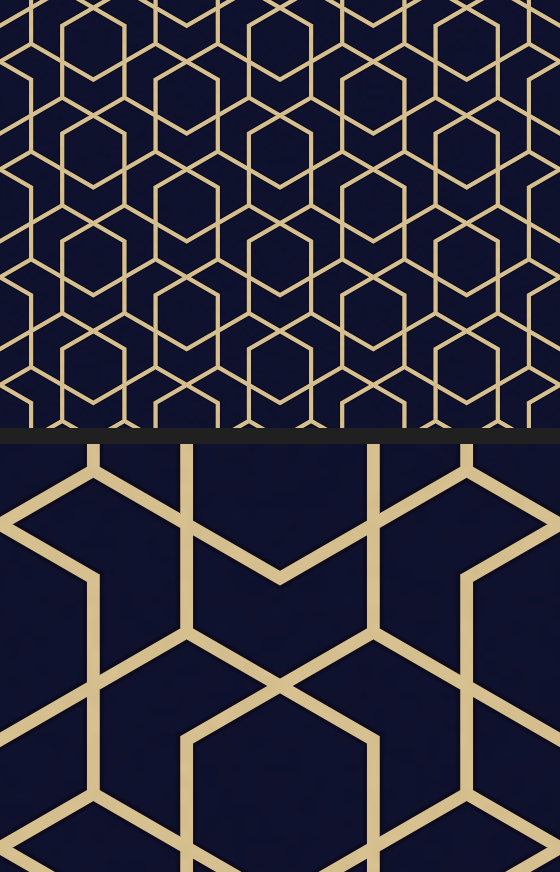
Top, the full canvas; bottom, a detail of the centre.
Write a WebGL 1 fragment shader that draws this pattern.

```glsl
precision highp float;

uniform vec2 u_resolution;

// One tile is 1 wide; its height keeps the hexagons regular.
const vec2 TILE = vec2(1.0, 0.57735);
const float RISE = 0.57735 / 6.0;
const float HALF_WIDTH = 0.0114;

float hash(vec2 p) {
  vec3 q = fract(vec3(p.xyx) * 0.1031);
  q += dot(q, q.yzx + 33.33);
  return fract((q.x + q.y) * q.z);
}

float valueNoise(vec2 p) {
  vec2 cell = floor(p);
  vec2 f = fract(p);
  f = f * f * (3.0 - 2.0 * f);
  return mix(mix(hash(cell), hash(cell + vec2(1.0, 0.0)), f.x),
             mix(hash(cell + vec2(0.0, 1.0)), hash(cell + 1.0), f.x), f.y);
}

// Bar around the origin along x, lengthened so 120 degree joints are mitred.
float bar(vec2 p, float halfLength) {
  return max(abs(p.y) - HALF_WIDTH,
             abs(p.x) - halfLength - 0.577 * HALF_WIDTH);
}

// Turns a line climbing at 30 degrees onto the x axis.
vec2 unslant(vec2 p) {
  return vec2(0.866025 * p.x + 0.5 * p.y, 0.866025 * p.y - 0.5 * p.x);
}

vec2 wrap(vec2 p) {
  return (fract(p / TILE + 0.5) - 0.5) * TILE;
}

// Distance to the strokes of one column family, p relative to a crossing.
float motif(vec2 p) {
  vec2 crossing = abs(wrap(p));
  vec2 body = wrap(p + vec2(0.0, 3.0 * RISE));
  body.x = abs(body.x);

  float cross = bar(unslant(crossing), 2.0 * RISE);
  float side = bar(vec2(body.y, body.x - 1.0 / 6.0), 2.0 * RISE);
  float chevron = bar(unslant(body + vec2(0.0, RISE)), 4.0 * RISE);
  return min(cross, min(side, chevron));
}

void main() {
  // Three tiles span the canvas width.
  vec2 p = gl_FragCoord.xy / u_resolution.x * 3.0;
  float pixel = 3.0 / u_resolution.x;

  // Two half-dropped sets of columns interlock.
  vec2 q = p - vec2(0.5, 1.0965);
  float d = min(motif(q), motif(q + 0.5 * TILE));

  // Navy ground, a shade darker beside the strokes.
  float mottle = valueNoise(p * 40.0) - 0.5;
  vec3 navy = vec3(0.058, 0.068, 0.178) + 0.006 * mottle;
  float rim = 1.0 - smoothstep(0.004, 0.010, d);
  navy = mix(navy, vec3(0.05, 0.045, 0.12), rim);

  // Gold strokes with a faint tonal drift.
  vec3 gold = vec3(0.84, 0.75, 0.56) * (1.0 + 0.025 * mottle);
  float stroke = 1.0 - smoothstep(-0.6 * pixel, 0.6 * pixel, d);
  gl_FragColor = vec4(mix(navy, gold, stroke), 1.0);
}
```
